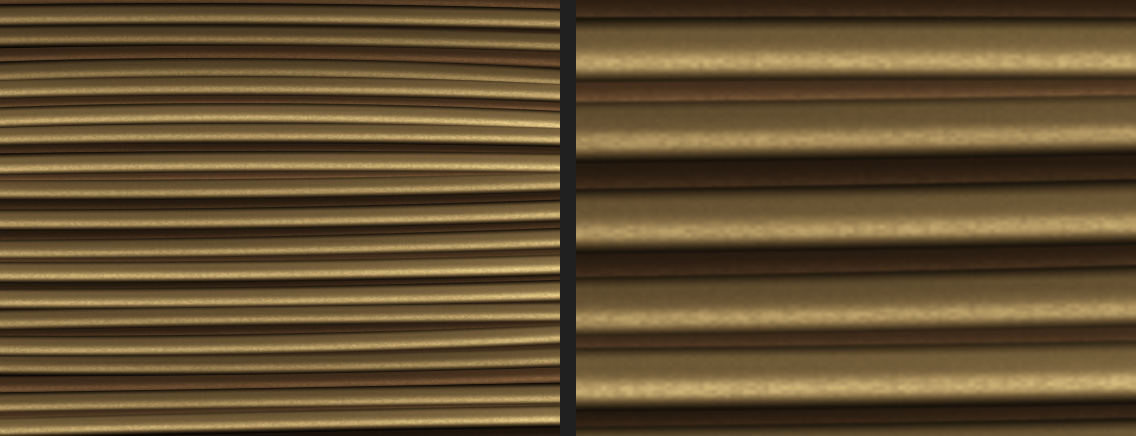
Left: the whole. Right: its middle third, enlarged.
A Shadertoy shader for this texture:

```glsl
// Satin bronze filament wound in nearly level strands: seventeen front rows with
// dim strands sunk in the gaps between them. Each strand is a parabolic ridge;
// the highest ridge wins, and its cross-section sets the tone of a bronze ramp.

float hash(vec2 p) {
    return fract(sin(dot(p, vec2(127.1, 311.7))) * 43758.5453);
}

float noise(vec2 p) {
    vec2 i = floor(p), f = fract(p);
    f = f * f * (3.0 - 2.0 * f);
    return mix(mix(hash(i), hash(i + vec2(1, 0)), f.x),
               mix(hash(i + vec2(0, 1)), hash(i + vec2(1, 1)), f.x), f.y);
}

// Distance of a front row from the top edge: even pitch, slow drift, fading pairing.
float rowDepth(float row) {
    float drift = 0.010 * cos(0.785 * (row - 9.5));
    float pairing = 0.0085 * cos(2.95 * row);
    return 0.022 + 0.0592 * row + drift + pairing;
}

// Bow and tilt of a strand along its length, u from -1 to 1.
float sag(float row, float u) {
    float lower = smoothstep(2.0, 9.0, row);
    float tilt = mix(0.006, -0.011, lower) + 0.006 * (hash(vec2(row, 1.0)) - 0.5);
    float bow = mix(0.011, -0.003, lower) + 0.012 * (hash(vec2(row, 2.0)) - 0.5);
    return tilt * u + bow * u * u;
}

// Tone across a strand, t from -1 (top) to 1 (bottom), with a low highlight.
float strandTone(float t, float sparkle) {
    float body = 0.08 + 0.34 * smoothstep(-1.1, -0.5, t) + 0.05 * t;
    float sheen = exp(-pow((t - 0.34) / 0.30, 2.0));
    float shade = 1.0 - 0.93 * smoothstep(0.45, 1.05, t);
    return (body + sheen * (0.27 + 0.10 * (sparkle - 0.5))) * shade;
}

vec3 bronze(float tone) {
    return tone * vec3(1.0, 0.74 + 0.16 * tone, 0.40 + 0.22 * tone);
}

void mainImage(out vec4 fragColor, in vec2 fragCoord) {
    vec2 uv = fragCoord / iResolution.xy;
    float u = uv.x * 2.0 - 1.0;
    float down = 1.0 - uv.y;
    float sparkle = noise(uv * vec2(260.0, 300.0));

    float top = -1.0;
    float tone = 0.03;
    float warmth = 0.0;

    // Whole rows are front strands, half rows are the sunken ones.
    for (int k = -2; k <= 35; k++) {
        float row = 0.5 * float(k);
        float sunken = 2.0 * fract(row);
        float a = floor(row), b = ceil(row);
        float center = 0.5 * (rowDepth(a) + sag(a, u) + rowDepth(b) + sag(b, u));
        center += sunken * 0.008 * u * (hash(vec2(row, 3.0)) - 0.5);
        float t = (down - center) / 0.0262;

        float variation = hash(vec2(row, 4.0));
        float level = mix(-0.30 * variation, -0.72 - 0.25 * variation, sunken);
        level += 0.22 * u * (hash(vec2(row, 5.0)) - 0.5);
        float gain = mix(1.10 - 0.26 * variation, 0.62 - 0.42 * variation, sunken);

        float height = level + 1.0 - t * t;
        float cover = smoothstep(-0.17, 0.17, height - top);
        tone = mix(tone, gain * strandTone(t, sparkle), cover);
        warmth = mix(warmth, sunken, cover);
        top = max(top, height);
    }

    // Light strengthens toward the right and the lower rows.
    tone *= 0.96 + 0.07 * u + 0.09 * u * u;
    tone *= mix(0.86, 1.04, smoothstep(0.0, 0.35, down));

    // Fine surface grain and faint streaks along the winding.
    tone *= 1.0 + 0.05 * (noise(uv * vec2(380.0, 296.0)) - 0.5);
    tone *= 1.0 + 0.07 * (noise(uv * vec2(5.0, 190.0)) - 0.5);

    vec3 color = bronze(tone) * mix(vec3(1.0), vec3(1.06, 0.95, 0.98), warmth);
    fragColor = vec4(clamp(color, 0.0, 1.0), 1.0);
}
```
